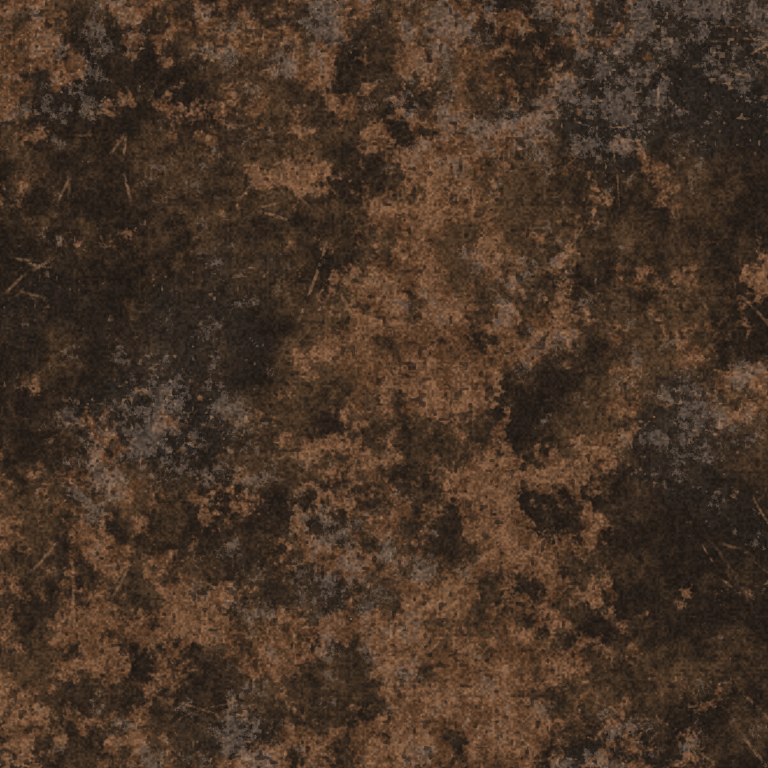
Give the GLSL for this texture, as a WebGL 1 fragment shader.

```glsl
precision highp float;

// Worn, rusted metal: a dark brown ground carrying ragged rust flakes, cool grey
// bloom, pale specks and clustered scratches. Layers are thresholded fractal
// noise; scratches are bent, tapered strokes scattered around grid cells.

#define PATCH_SCALE 2.6      // broad worn areas per canvas
#define FLAKE_SCALE 22.0     // coarsest flake noise per canvas
#define GRAIN_SCALE 330.0    // finest grain per canvas
#define RUST_LEVEL 0.085     // higher means less rust
#define GREY_LEVEL 0.13      // higher means less grey bloom
#define GRAIN_CONTRAST 0.50
#define SCRATCH_CELLS 6.0    // scratch clusters per canvas side
#define SCRATCH_CHANCE 0.62  // share of cells holding a cluster
#define SCRATCH_OPACITY 0.75

uniform vec2 u_resolution;

const vec3 SOOT = vec3(0.150, 0.118, 0.094);
const vec3 UMBER = vec3(0.298, 0.218, 0.150);
const vec3 COOL_BLACK = vec3(0.165, 0.145, 0.128);
const vec3 RUST_DEEP = vec3(0.345, 0.232, 0.152);
const vec3 RUST_PALE = vec3(0.485, 0.342, 0.240);
const vec3 GREY_BLOOM = vec3(0.400, 0.340, 0.300);
const vec3 TAN_SPECK = vec3(0.560, 0.430, 0.320);
const vec3 BARE_SCRATCH = vec3(0.525, 0.385, 0.275);

float hash(vec2 p) {
  vec3 q = fract(p.xyx * 0.1031);
  q += dot(q, q.yzx + 33.33);
  return fract((q.x + q.y) * q.z);
}

vec2 hash2(vec2 p) {
  return vec2(hash(p), hash(p + 71.7));
}

float noise(vec2 p) {
  vec2 cell = floor(p);
  vec2 f = fract(p);
  f = f * f * (3.0 - 2.0 * f);
  float low = mix(hash(cell), hash(cell + vec2(1.0, 0.0)), f.x);
  float high = mix(hash(cell + vec2(0.0, 1.0)), hash(cell + 1.0), f.x);
  return mix(low, high, f.y);
}

// Five rotated octaves; a larger gain gives a rougher field.
float fbm(vec2 p, float gain) {
  float sum = 0.0, total = 0.0, weight = 1.0;
  for (int i = 0; i < 5; i++) {
    sum += weight * noise(p);
    total += weight;
    weight *= gain;
    p = mat2(1.6, 1.2, -1.2, 1.6) * p + 19.3;
  }
  return sum / total;
}

// One stroke along x, bent into an arc and thinning toward its ends.
float stroke(vec2 p, float halfLength, float width, float bend, float pixel) {
  float along = abs(p.x) / halfLength;
  float across = abs(p.y + bend * p.x * p.x);
  float taper = 1.0 - smoothstep(0.45, 1.0, along);
  return taper * (1.0 - smoothstep(width * 0.25, width + pixel, across));
}

// Strongest stroke from the clusters in the surrounding cells.
float scratches(vec2 uv, float pixel) {
  vec2 p = uv * SCRATCH_CELLS;
  float mask = 0.0;
  for (int j = -1; j <= 1; j++) {
    for (int i = -1; i <= 1; i++) {
      vec2 cell = floor(p) + vec2(float(i), float(j));
      float present = step(hash(cell + 5.3), SCRATCH_CHANCE);
      vec2 center = cell + 0.2 + 0.6 * hash2(cell + 13.1);
      float direction = 3.14159 * hash(cell + 29.7);
      for (int k = 0; k < 6; k++) {
        vec2 seed = cell * 7.0 + float(k) * 11.9 + 41.0;
        vec2 offset = 0.6 * (hash2(seed) - 0.5);
        float angle = direction + 1.1 * (hash(seed + 3.7) - 0.5);
        float size = hash(seed + 8.1);
        float c = cos(angle), s = sin(angle);
        vec2 local = mat2(c, -s, s, c) * (p - center - offset);
        float line = stroke(local, mix(0.10, 0.46, size * size),
          mix(0.006, 0.018, hash(seed + 15.5)),
          hash(seed + 23.9) - 0.5, pixel * SCRATCH_CELLS);
        mask = max(mask, present * line * mix(0.3, 1.0, hash(seed + 31.3)));
      }
    }
  }
  return mask;
}

void main() {
  float side = min(u_resolution.x, u_resolution.y);
  vec2 uv = gl_FragCoord.xy / side;

  // Shared fields, from broad patches down to grain
  float broad = fbm(uv * PATCH_SCALE + 3.4, 0.5) - 0.5;
  float bloom = fbm(uv * PATCH_SCALE * 1.7 + 47.0, 0.55) - 0.5;
  float flakes = fbm(uv * FLAKE_SCALE + 11.0, 0.75) - 0.5;
  float motes = fbm(uv * FLAKE_SCALE * 1.8 + 83.0, 0.8) - 0.5;
  float grain = noise(uv * GRAIN_SCALE);
  float weave = noise(uv * vec2(210.0, 16.0)) + noise(uv * vec2(14.0, 190.0)) - 1.0;

  // Mottled dark ground
  float tone = fbm(uv * 9.0 + 61.0, 0.8) + 0.5 * motes + 0.3 * broad;
  vec3 color = mix(SOOT, UMBER, smoothstep(0.26, 0.72, tone));
  color = mix(color, COOL_BLACK, 0.6 * smoothstep(0.0, 0.2, bloom - broad * 0.6));

  // Ragged rust flakes and grey bloom
  float rust = smoothstep(-0.06, 0.07, flakes + 0.95 * broad - RUST_LEVEL);
  vec3 rustColor = mix(RUST_DEEP, RUST_PALE, smoothstep(-0.18, 0.2, motes + 0.4 * flakes));
  color = mix(color, rustColor, 0.9 * rust);
  float grey = smoothstep(-0.04, 0.08, motes + 0.8 * bloom - GREY_LEVEL);
  color = mix(color, GREY_BLOOM, 0.6 * grey);

  // Pale specks and dark pits
  float specks = smoothstep(0.78, 0.93, noise(uv * 175.0 + 7.0));
  color = mix(color, TAN_SPECK, 0.55 * specks * smoothstep(-0.1, 0.15, bloom + flakes));
  float pits = smoothstep(0.72, 0.9, noise(uv * 150.0 + 91.0));
  color = mix(color, SOOT, 0.6 * pits);

  // Scratches, broken up by the flakes
  float scratch = scratches(uv, 1.0 / side) * smoothstep(-0.16, 0.06, motes);
  color = mix(color, BARE_SCRATCH, SCRATCH_OPACITY * scratch);

  // Grain and faint woven streaks
  color *= 1.0 + GRAIN_CONTRAST * (grain - 0.5) + 0.10 * weave;
  gl_FragColor = vec4(color, 1.0);
}
```
